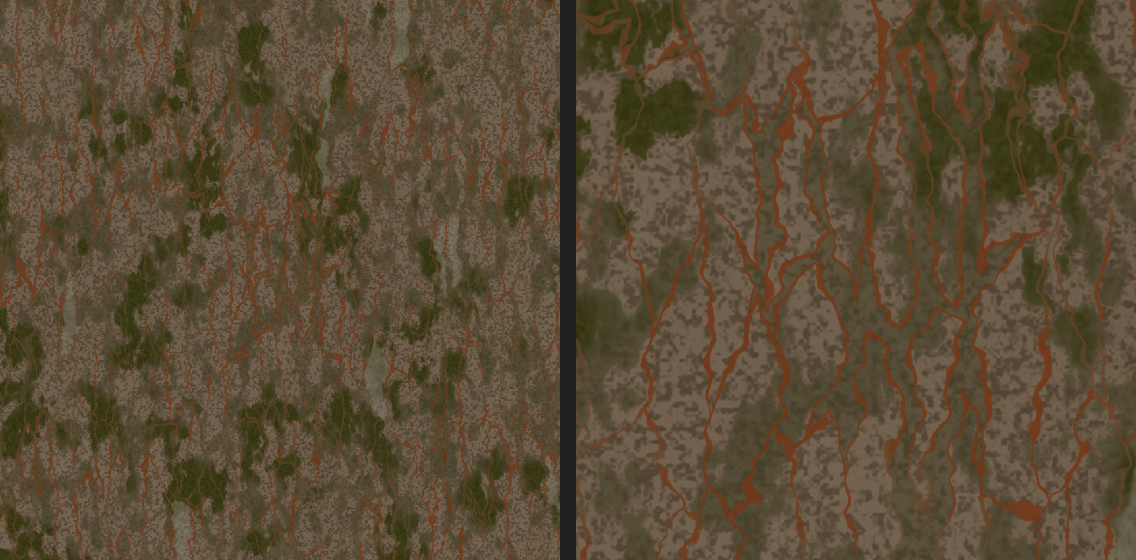
Left: the whole. Right: its middle third, enlarged.
Reproduce this texture procedurally as a WebGL 1 fragment shader.

```glsl
precision highp float;
// Weathered tree bark: tall plates, rust-coloured cracks, moss and pale lichen.
uniform vec2 u_resolution;

const vec2 PLATE_COUNT = vec2(30.0, 8.0);  // plates across and up the canvas
const float PLATE_JITTER = 0.92;
const float CRACK_HALF_WIDTH = 0.0010;
const float FURROW_MAX = 0.0065;           // widest mossy gap between plates
const float GRAIN_SCALE = 270.0;
const float LICHEN_SHARE = 0.05;

const vec3 PLATE_LIGHT = vec3(0.445, 0.380, 0.305);
const vec3 PLATE_DARK = vec3(0.325, 0.272, 0.200);
const vec3 ALGAE = vec3(0.285, 0.262, 0.170);
const vec3 MOSS = vec3(0.205, 0.205, 0.060);
const vec3 CRACK_RUST = vec3(0.455, 0.215, 0.090);
const vec3 CRACK_FADED = vec3(0.385, 0.295, 0.205);
const vec3 LICHEN = vec3(0.460, 0.440, 0.370);

float hash(vec2 p) {
  vec3 q = fract(vec3(p.xyx) * 0.1031);
  q += dot(q, q.yzx + 33.33);
  return fract((q.x + q.y) * q.z);
}

vec2 hash2(vec2 p) {
  return vec2(hash(p + 17.0), hash(p + 91.0));
}

float noise(vec2 p) {
  vec2 i = floor(p);
  vec2 f = fract(p);
  f = f * f * (3.0 - 2.0 * f);
  return mix(mix(hash(i), hash(i + vec2(1.0, 0.0)), f.x),
             mix(hash(i + vec2(0.0, 1.0)), hash(i + 1.0), f.x), f.y);
}

float fbm(vec2 p) {
  float sum = 0.0;
  float amplitude = 0.5;
  for (int i = 0; i < 4; i++) {
    sum += amplitude * noise(p);
    p = mat2(0.8, 0.6, -0.6, 0.8) * p * 2.1 + 13.7;
    amplitude *= 0.55;
  }
  return sum / 1.01;
}

vec2 warp(vec2 p, float scale) {
  return vec2(noise(p * scale), noise(p * scale + 57.0)) - 0.5;
}

// Returns distance to the nearest plate border (canvas units) and the plate id.
vec3 plates(vec2 p) {
  vec2 q = p * PLATE_COUNT;
  vec2 cell = floor(q);
  vec2 nearest = vec2(0.0);
  vec2 id = cell;
  float best = 9.0;
  for (int y = -1; y <= 1; y++) {
    for (int x = -1; x <= 1; x++) {
      vec2 c = cell + vec2(float(x), float(y));
      vec2 r = c + 0.5 + PLATE_JITTER * (hash2(c) - 0.5) - q;
      if (dot(r, r) < best) {
        best = dot(r, r);
        nearest = r;
        id = c;
      }
    }
  }
  float border = 1.0;
  for (int y = -2; y <= 2; y++) {
    for (int x = -2; x <= 2; x++) {
      vec2 c = id + vec2(float(x), float(y));
      vec2 r = c + 0.5 + PLATE_JITTER * (hash2(c) - 0.5) - q;
      vec2 gap = r - nearest;
      if (dot(gap, gap) > 0.0001) {
        vec2 n = normalize(gap);
        border = min(border, dot(0.5 * (r + nearest), n) / length(n * PLATE_COUNT));
      }
    }
  }
  return vec3(border, id);
}

void main() {
  vec2 p = gl_FragCoord.xy / min(u_resolution.x, u_resolution.y);
  float pixel = 1.0 / min(u_resolution.x, u_resolution.y);

  // Plates with ragged borders
  vec2 bent = p + 0.013 * warp(p, 38.0) + 0.007 * warp(p, 95.0) + 0.003 * warp(p, 210.0);
  vec3 plate = plates(bent);
  float border = plate.x;
  float plateRandom = hash(plate.yz + 5.0);

  // Speckled plate surface
  float grain = 0.6 * noise(p * GRAIN_SCALE) + 0.4 * noise(p * GRAIN_SCALE * 1.9 + 31.0);
  vec3 color = mix(PLATE_DARK, PLATE_LIGHT, smoothstep(0.22, 0.62, grain));
  color += 0.035 * (fbm(p * 5.0 + 3.0) - 0.5) + 0.02 * (plateRandom - 0.5);

  // Algae in ragged blotches, thickest inside the furrows
  float furrow = FURROW_MAX * smoothstep(0.45, 0.8, noise(p * vec2(24.0, 9.0) + 70.0));
  float inFurrow = 1.0 - smoothstep(furrow - 0.001, furrow + 0.001, border);
  float cluster = fbm(p * vec2(13.0, 8.0) + 40.0);
  float blotch = fbm(p * vec2(46.0, 30.0) + 8.0) + 0.45 * (cluster - 0.5) + 0.22 * (grain - 0.5);
  float algae = max(smoothstep(0.49, 0.61, blotch), 0.75 * inFurrow);
  color = mix(color, ALGAE + 0.07 * (grain - 0.5), 0.8 * algae);
  float moss = algae * smoothstep(0.55, 0.72, cluster + 0.25 * (blotch - 0.5));
  color = mix(color, MOSS + 0.08 * (grain - 0.5), 0.85 * moss);

  // Pale lichen filling a few whole plates
  float lichen = step(1.0 - LICHEN_SHARE, plateRandom) * smoothstep(0.003, 0.009, border);
  color = mix(color, LICHEN + 0.12 * (grain - 0.5), 0.6 * lichen);

  // Cracks trace the rims of the furrows, rusty in some stretches
  float halfWidth = CRACK_HALF_WIDTH * (0.6 + 0.9 * noise(p * 60.0 + 22.0));
  float crack = 1.0 - smoothstep(halfWidth - 0.5 * pixel, halfWidth + pixel, abs(border - furrow));
  float rust = smoothstep(0.36, 0.62, fbm(p * vec2(18.0, 12.0) + 90.0)) * (1.0 - 0.6 * moss);
  color = mix(color, mix(CRACK_FADED, CRACK_RUST, rust), crack * mix(0.55, 0.85, rust));

  gl_FragColor = vec4(color, 1.0);
}
```
